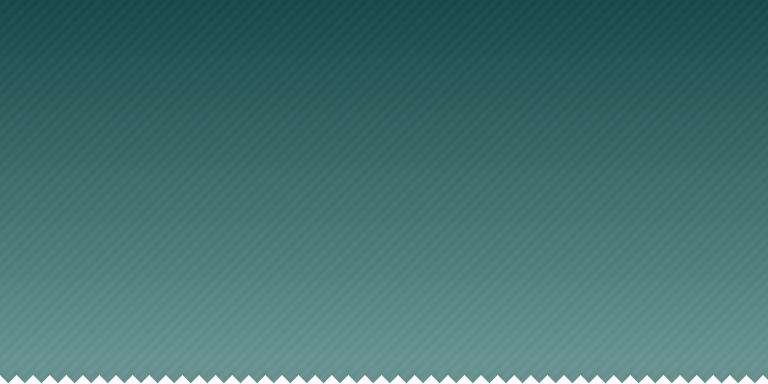
This background is drawn by a Shadertoy shader. Its source:

```glsl
const vec3 TOP_COLOR = vec3(0.100, 0.288, 0.288);
const vec3 BOTTOM_COLOR = vec3(0.424, 0.594, 0.588);
const vec3 PAPER_COLOR = vec3(0.985, 0.990, 0.990);

// Lengths are fractions of the canvas height
const float STRIPE_PERIOD = 0.0295;
const float STRIPE_CONTRAST = 0.016;
const float TOOTH_PERIOD = 0.0432;
const float TOOTH_BASE = 0.002;
const float TOOTH_HEIGHT = 0.0215;
const float SHADOW_WIDTH = 0.010;
const float SHADOW_STRENGTH = 0.07;

// Triangle wave from 0 to 1, with its peaks at whole numbers
float triangleWave(float x) {
    return abs(2.0 * fract(x) - 1.0);
}

// Signed distance to the zigzag edge, positive above it
float zigzagDistance(vec2 p) {
    float edge = TOOTH_BASE + TOOTH_HEIGHT * triangleWave(p.x / TOOTH_PERIOD);
    float slope = 2.0 * TOOTH_HEIGHT / TOOTH_PERIOD;
    return (p.y - edge) / sqrt(1.0 + slope * slope);
}

// Smoothed 45 degree bands, rising to the right
float diagonalStripes(vec2 p, float pixel) {
    float wave = triangleWave((p.x - p.y) / STRIPE_PERIOD);
    float blur = 2.0 * pixel / STRIPE_PERIOD;
    return smoothstep(0.5 - blur, 0.5 + blur, wave);
}

void mainImage(out vec4 fragColor, in vec2 fragCoord) {
    vec2 p = fragCoord / iResolution.y;
    float pixel = 1.0 / iResolution.y;

    // Vertical gradient with faint stripes
    vec3 color = mix(BOTTOM_COLOR, TOP_COLOR, p.y);
    color += STRIPE_CONTRAST * (diagonalStripes(p, pixel) - 0.5);

    // Soft shade along the torn edge, then the paper below it
    float d = zigzagDistance(p);
    color *= 1.0 - SHADOW_STRENGTH * exp(-max(d, 0.0) / SHADOW_WIDTH);
    color = mix(PAPER_COLOR, color, smoothstep(-0.7 * pixel, 0.7 * pixel, d));

    fragColor = vec4(color, 1.0);
}
```
